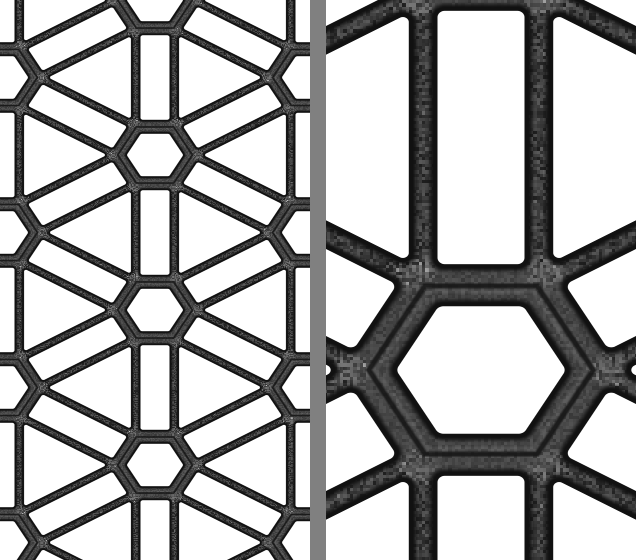
Left, the full canvas; right, a detail of the centre.
Reproduce this pattern procedurally as a Shadertoy shader.

```glsl
// Dark speckled lattice of hexagonal rings joined by paired rails on white.
const float COS30 = 0.8660254;
const float TAN30 = 0.5773503;

float hash(vec2 p) {
    return fract(sin(dot(p, vec2(127.1, 311.7))) * 43758.5453);
}

// Offset from the nearest centre of a triangular lattice with unit spacing.
vec2 nearestCentre(vec2 p) {
    vec2 period = vec2(2.0 * COS30, 1.0);
    vec2 a = p - period * round(p / period);
    vec2 b = p - period * (floor(p / period) + 0.5);
    return dot(a, a) < dot(b, b) ? a : b;
}

// Fold six-fold symmetry into half a sector around the +y axis.
vec2 foldSector(vec2 q) {
    q = abs(q);
    vec2 mirror = vec2(COS30, -0.5);
    q -= 2.0 * max(dot(q, mirror), 0.0) * mirror;
    return vec2(abs(q.x), q.y);
}

// Distances to the three kinds of opening, all in the folded sector.
float hexOpening(vec2 q, float apothem, float corner) {
    float h = apothem - corner;
    float side = max(q.x - h * TAN30, 0.0);
    return (q.y > h ? length(vec2(side, q.y - h)) : q.y - h) - corner;
}

float slotOpening(vec2 q, float halfWidth, float start, float corner) {
    vec2 e = abs(q - vec2(0.0, 0.5)) - vec2(halfWidth, 0.5 - start) + corner;
    return length(max(e, 0.0)) + min(max(e.x, e.y), 0.0) - corner;
}

float triangleOpening(vec2 q, float edge, float corner) {
    float c = edge + corner;
    float below = max(c / TAN30 - q.y, 0.0);
    return (q.x < c ? length(vec2(c - q.x, below)) : c - q.x) - corner;
}

// Soft line of given half width around zero.
float line(float d, float halfWidth, float blur) {
    return 1.0 - smoothstep(halfWidth - blur, halfWidth + blur, abs(d));
}

float metalTone(vec2 q, float depth, float grain, float fine, float pixel) {
    float ring = 1.0 - smoothstep(0.215, 0.235, q.y);
    float joint = 1.0 - smoothstep(0.015, 0.055, length(q - vec2(0.122, 0.211)));
    float body = mix(0.235, 0.27, ring) + 0.07 * joint;
    float speckle = mix(0.24, 0.11, ring) + 0.16 * joint;
    float tone = body + (grain - 0.5) * speckle;
    tone += 0.3 * step(0.97, fine) * max(joint, 0.4 * (1.0 - ring));

    // Dark seam between the two nested frames, with a faint raised lip.
    float blur = max(pixel * 0.6, 0.003);
    tone += 0.05 * line(q.y - 0.169, 0.004, blur);
    tone = mix(tone, 0.08, 0.85 * line(q.y - 0.181, 0.005, blur));

    // Dark rounded-over border beside every opening.
    return mix(0.065, tone, smoothstep(0.006, 0.021, depth));
}

void mainImage(out vec4 fragColor, in vec2 fragCoord) {
    // One unit is half the canvas width; a ring sits at the top centre.
    float pixel = 2.0 / iResolution.x;
    vec2 p = vec2(fragCoord.x - 0.5 * iResolution.x,
                  iResolution.y - fragCoord.y) * pixel;
    vec2 q = foldSector(nearestCentre(p * vec2(COS30, 1.0)));

    float depth = hexOpening(q, 0.137, 0.016);
    depth = min(depth, slotOpening(q, 0.081, 0.2275, 0.014));
    depth = min(depth, triangleOpening(q, 0.1345, 0.011));

    // Grain stays fixed to the canvas, so no two repeats are identical.
    float grain = hash(floor(p * 142.0));
    float fine = hash(floor(p * 142.0) + 57.0);
    float tone = metalTone(q, depth, grain, fine, pixel);

    float cover = smoothstep(-0.6 * pixel, 0.6 * pixel, depth);
    fragColor = vec4(vec3(mix(1.0, tone, cover)), 1.0);
}
```
